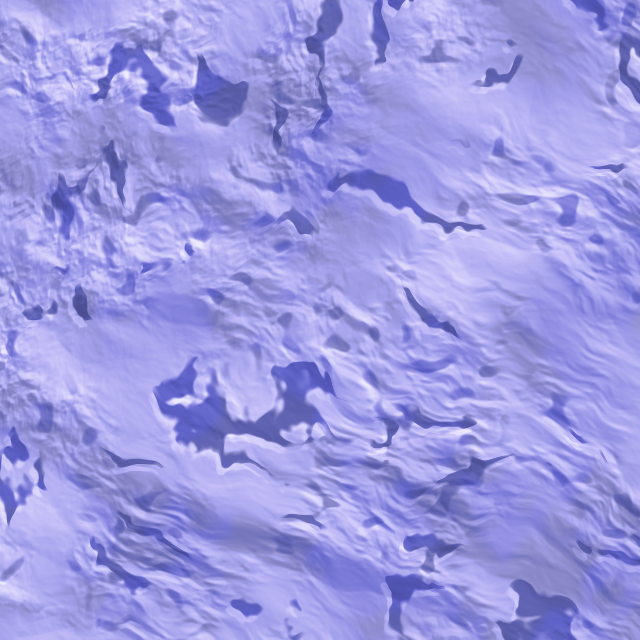
Reproduce this texture procedurally as a WebGL 1 fragment shader.

```glsl
precision highp float;
// Violet-blue glacial rock: sheared strata, smooth slabs, dark crevices and lit ledges.
uniform vec2 u_resolution;

// Surface shape
const vec2 GRAIN_DIR = vec2(0.89, -0.456);   // strata run down to the right
const vec2 LIGHT_DIR = vec2(0.55, 0.835);
const float STRATA_STRETCH = 0.42;
const float BASE_FREQUENCY = 7.0;
const float OCTAVE_GAIN = 0.53;
const float WARP_AMOUNT = 0.045;
const float SLOPE_STEP = 0.0025;
const float RIM_WIDTH = 0.013;

// Tone
const float BASE_TONE = 0.645;
const float RELIEF_CONTRAST = 0.1;
const float PATCH_CONTRAST = 0.17;
const float CREVICE_TONE = 0.325;
const float RIM_GLOW = 0.11;
const float GREY_SHIFT = 0.09;

// Palette, from shadow to highlight
const vec3 SHADOW = vec3(0.27, 0.28, 0.62);
const vec3 DUSK = vec3(0.37, 0.385, 0.785);
const vec3 SLATE = vec3(0.545, 0.535, 0.88);
const vec3 LILAC = vec3(0.65, 0.64, 0.93);
const vec3 PALE = vec3(0.75, 0.73, 0.965);
const vec3 GLINT = vec3(0.92, 0.91, 1.0);

vec2 cellGradient(vec2 cell) {
  float h = fract(sin(dot(cell, vec2(127.1, 311.7))) * 43758.55);
  return vec2(cos(6.2832 * h), sin(6.2832 * h));
}

float gradientNoise(vec2 p) {
  vec2 i = floor(p);
  vec2 f = p - i;
  vec2 u = f * f * f * (f * (f * 6.0 - 15.0) + 10.0);
  vec2 e = vec2(1.0, 0.0);
  float a = dot(cellGradient(i), f);
  float b = dot(cellGradient(i + e.xy), f - e.xy);
  float c = dot(cellGradient(i + e.yx), f - e.yx);
  float d = dot(cellGradient(i + e.xx), f - e.xx);
  return mix(mix(a, b, u.x), mix(c, d, u.x), u.y);
}

// Rotates into the grain and stretches along it
vec2 toStrata(vec2 p) {
  vec2 across = vec2(-GRAIN_DIR.y, GRAIN_DIR.x);
  return vec2(dot(p, GRAIN_DIR) * STRATA_STRETCH, dot(p, across));
}

vec2 warp(vec2 p) {
  vec2 broad = vec2(gradientNoise(p * 4.0 + 3.7), gradientNoise(p * 4.0 + 31.2));
  vec2 fine = vec2(gradientNoise(p * 16.0 + 8.1), gradientNoise(p * 16.0 + 57.4));
  return p + WARP_AMOUNT * (broad + 0.35 * fine);
}

// 0 on smooth slabs, 1 on broken ground
float roughness(vec2 p) {
  float n = gradientNoise(p * 5.0 + 17.3) + 0.4 * gradientNoise(p * 13.0 + 2.6);
  return smoothstep(-0.25, 0.2, n);
}

// 0 in the blocky upper left, 1 in the sheared lower right
float shear(vec2 p) {
  return smoothstep(-0.6, 0.2, p.x - p.y);
}

// Octaves that are part rounded, part creased, each turned by a given angle
float creasedFbm(vec2 p, float rough, float turn) {
  mat2 rotation = mat2(cos(turn), sin(turn), -sin(turn), cos(turn));
  float sum = 0.0;
  float amplitude = 1.0 / BASE_FREQUENCY;
  float frequency = BASE_FREQUENCY;
  for (int i = 0; i < 5; i++) {
    float n = gradientNoise(p * frequency + float(i) * 19.7);
    float detail = i < 1 ? 0.9 : mix(0.25, 1.15, rough);
    sum += amplitude * detail * mix(n, abs(n), 0.5);
    amplitude *= OCTAVE_GAIN;
    frequency *= 2.0;
    p = rotation * p;
  }
  return sum;
}

float height(vec2 p) {
  vec2 q = warp(p);
  float rough = roughness(p);
  return mix(creasedFbm(q, rough, 0.7), creasedFbm(toStrata(q), rough, 0.06), shear(p));
}

// Ragged dark cracks that swell and pinch out, plus small pits
float crevices(vec2 p) {
  vec2 q = warp(p);
  vec2 s = toStrata(q);
  float upright = gradientNoise(q * vec2(8.0, 3.5) + 41.0);
  float sheared = gradientNoise(s * 9.0 + 23.0);
  float ragged = gradientNoise(q * 26.0 + 11.0) + 0.5 * gradientNoise(q * 55.0 + 6.0);
  float swell = gradientNoise(q * 6.5 + 71.0) + 0.2 * ragged;
  float width = 0.02 + 0.24 * max(swell, 0.0);
  float line = abs(mix(upright, sheared, shear(p)) + 0.13 * ragged);
  float crack = 1.0 - smoothstep(0.55 * width, width, line);
  crack *= smoothstep(0.03, 0.13, swell);
  float pits = smoothstep(0.2, 0.4, gradientNoise(mix(q, s, 0.5) * 36.0));
  return max(crack, 0.7 * pits * roughness(p));
}

vec3 palette(float tone) {
  vec3 c = mix(SHADOW, DUSK, clamp((tone - 0.27) / 0.1, 0.0, 1.0));
  c = mix(c, SLATE, clamp((tone - 0.37) / 0.175, 0.0, 1.0));
  c = mix(c, LILAC, clamp((tone - 0.545) / 0.105, 0.0, 1.0));
  c = mix(c, PALE, clamp((tone - 0.65) / 0.1, 0.0, 1.0));
  return mix(c, GLINT, clamp((tone - 0.75) / 0.17, 0.0, 1.0));
}

void main() {
  vec2 p = gl_FragCoord.xy / min(u_resolution.x, u_resolution.y);
  // Slope toward the light, with soft limits
  vec2 offset = LIGHT_DIR * SLOPE_STEP;
  float slope = (height(p - offset) - height(p + offset)) / (2.0 * SLOPE_STEP);
  float relief = slope / sqrt(1.0 + 0.2 * slope * slope);
  // Broad patches, then crevices with a lit far rim
  float patches = gradientNoise(p * 3.5 + 9.0) + 0.7 * gradientNoise(toStrata(p) * 11.0 + 5.0);
  float tone = BASE_TONE + RELIEF_CONTRAST * relief + PATCH_CONTRAST * patches;
  float crevice = crevices(p);
  tone += RIM_GLOW * max(crevices(p + LIGHT_DIR * RIM_WIDTH) - crevice, 0.0);
  tone = mix(tone, CREVICE_TONE + 0.03 * relief, 0.9 * crevice);
  // Greyer blue in parts of the shaded ground
  vec3 color = palette(tone);
  float grey = gradientNoise(p * 6.0 + 83.0) + 0.5 * gradientNoise(p * 21.0 + 4.0);
  color.b -= GREY_SHIFT * smoothstep(-0.2, 0.15, grey) * (1.0 - smoothstep(0.54, 0.66, tone));
  gl_FragColor = vec4(color, 1.0);
}
```
